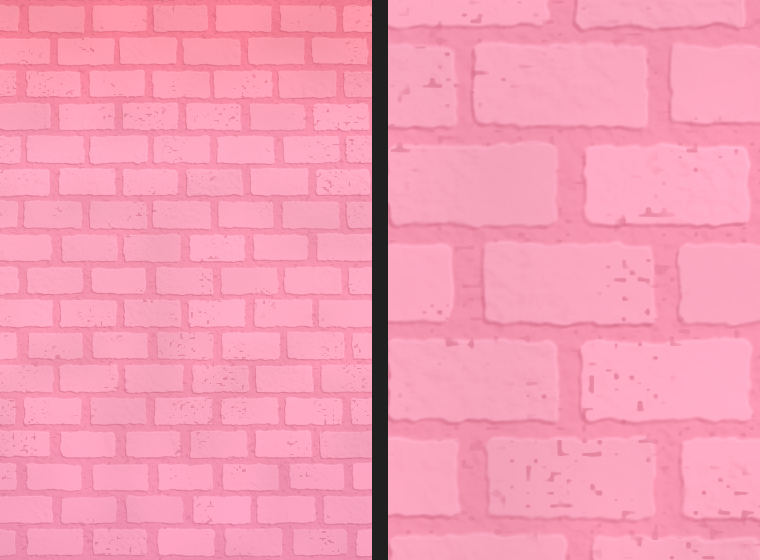
Left, the full canvas; right, a detail of the centre.
Write a Shadertoy shader that draws this texture.

```glsl
// Painted pink brick wall in running bond, with worn edges and raking light.

const float ROW_PITCH = 0.05846;            // all lengths are in canvas heights
const float ROW_START = 0.0046;
const vec2 HALF_BRICK = vec2(0.0500, 0.0236);
const vec2 TO_LIGHT = vec2(0.64, 0.77);

float hash(vec2 p) {
    return fract(sin(dot(p, vec2(127.1, 311.7))) * 43758.5453);
}

float noise(vec2 p) {
    vec2 i = floor(p), f = fract(p);
    f = f * f * (3.0 - 2.0 * f);
    return mix(mix(hash(i), hash(i + vec2(1, 0)), f.x),
               mix(hash(i + vec2(0, 1)), hash(i + vec2(1, 1)), f.x), f.y);
}

float fbm(vec2 p) {
    float sum = 0.0, amp = 0.5;
    for (int i = 0; i < 3; i++) {
        sum += amp * noise(p);
        p = p * 2.03 + 17.3;
        amp *= 0.5;
    }
    return sum;
}

float roundedBox(vec2 p, vec2 halfSize, float radius) {
    vec2 d = abs(p) - halfSize + radius;
    return length(max(d, 0.0)) + min(max(d.x, d.y), 0.0) - radius;
}

// Signed distance to the nearest brick in x, its cell in yz
vec3 brick(vec2 p) {
    float down = 1.0 - p.y;
    float row = floor((down - ROW_START) / ROW_PITCH);
    float pitch = mix(0.1126, 0.1180, down);
    float firstCentre = mod(row, 2.0) < 0.5 ? 0.0964 : 0.0405;
    firstCentre += 0.005 * (hash(vec2(row, 4.7)) - 0.5);
    float col = floor((p.x - firstCentre) / pitch + 0.5);
    vec2 id = vec2(col, row);

    vec2 centre = vec2(firstCentre + col * pitch,
                       1.0 - ROW_START - (row + 0.5) * ROW_PITCH);
    vec2 jitter = vec2(hash(id + 3.1), hash(id + 8.6)) - 0.5;
    vec2 size = HALF_BRICK + vec2(0.004, 0.0016) * (hash(id + 5.3) - 0.5);
    vec2 q = p - centre - jitter * vec2(0.004, 0.002);
    q.y += q.x * 0.03 * (hash(id + 1.9) - 0.5);

    // Slow waviness plus small chips along the outline
    float wobble = 0.0030 * (noise(p * 65.0) - 0.5)
                 + 0.0022 * (noise(p * 190.0) - 0.5);
    return vec3(roundedBox(q, size, 0.005) + wobble, id);
}

float brickMask(float dist, float blur) {
    return 1.0 - smoothstep(-blur, blur, dist);
}

// Relief: bricks stand proud, mortar is rougher than the painted faces
float relief(vec2 p, float blur) {
    vec3 b = brick(p);
    float body = brickMask(b.x, blur);
    float faceRoughness = mix(0.10, 0.42, hash(b.yz + 2.4));
    float patchWear = smoothstep(0.35, 0.75, noise(p * 24.0));
    float roughness = mix(0.75, faceRoughness * (0.5 + patchWear), body);
    return 0.85 * body + roughness * fbm(p * 130.0);
}

// Sparse pits where fine noise peaks inside worn patches
float pits(vec2 p, float body) {
    float worn = smoothstep(0.50, 0.80, noise(p * 19.0 + 40.0));
    float speck = smoothstep(0.76, 0.92, noise(p * vec2(210.0, 260.0)));
    return speck * mix(0.55, worn, body);
}

// Paint grows warmer towards the top and cooler towards the floor
vec3 overHeight(vec3 top, vec3 middle, vec3 bottom, float down) {
    vec3 c = mix(top, middle, smoothstep(0.02, 0.30, down));
    return mix(c, bottom, smoothstep(0.60, 1.0, down));
}

void mainImage(out vec4 fragColor, in vec2 fragCoord) {
    vec2 p = fragCoord / iResolution.y;
    float down = 1.0 - p.y;
    float blur = max(0.0014, 0.8 / iResolution.y);
    vec3 b = brick(p);
    float body = brickMask(b.x, blur);

    // Paint
    vec3 face = overHeight(vec3(0.995, 0.595, 0.665), vec3(0.995, 0.660, 0.760),
                           vec3(0.985, 0.635, 0.755), down);
    vec3 mortar = overHeight(vec3(0.965, 0.500, 0.585), vec3(0.970, 0.585, 0.690),
                             vec3(0.950, 0.565, 0.695), down);
    vec3 shadow = overHeight(vec3(0.83, 0.36, 0.45), vec3(0.84, 0.42, 0.53),
                             vec3(0.80, 0.41, 0.54), down);
    face *= 1.0 + 0.035 * (hash(b.yz + 6.2) - 0.5);
    vec3 color = mix(mortar, face, body);
    color *= 1.0 + 0.05 * (noise(p * 14.0) - 0.5);

    // Raking light from the upper right
    vec2 stepToLight = TO_LIGHT * blur;
    float slope = relief(p - stepToLight, blur) - relief(p + stepToLight, blur);
    color = mix(color, shadow, clamp(-slope * 0.85, 0.0, 0.9));
    color += vec3(0.03, 0.06, 0.06) * clamp(slope, 0.0, 0.7);

    // Pits
    color = mix(color, shadow, 0.55 * pits(p, body));
    fragColor = vec4(clamp(color, 0.0, 1.0), 1.0);
}
```
